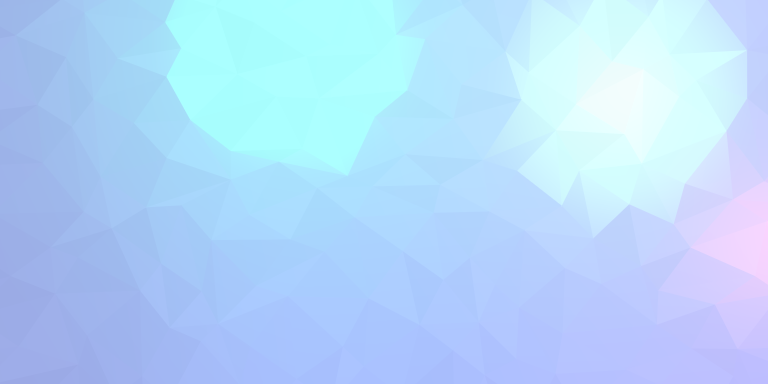
Reproduce this background procedurally as a WebGL 1 fragment shader.

```glsl
precision highp float;

uniform vec2 u_resolution;

const float DENSITY = 8.0;
const mat2 TILT = mat2(0.8, 0.6, -0.6, 0.8);

vec2 hash2(vec2 cell) {
  vec2 s = vec2(dot(cell, vec2(127.1, 311.7)), dot(cell, vec2(269.5, 183.3)));
  return fract(sin(s) * 43758.55);
}

// Jittered lattice point
vec2 vertex(vec2 cell) {
  return cell + 0.62 * (hash2(cell) - 0.5);
}

// Smooth light field that the facets sample
vec3 lightField(vec2 p) {
  vec3 color = mix(vec3(0.61, 0.66, 0.90), vec3(0.66, 0.73, 1.0), smoothstep(0.0, 0.85, p.x));
  color = mix(color, vec3(0.73, 0.73, 1.0), smoothstep(1.0, 2.0, p.x));

  // Cyan glow, upper left
  float d = distance(p, vec2(0.76, 0.89));
  float cyan = 0.85 * exp(-2.9 * d * d) + 0.4 * smoothstep(0.37, 0.26, d);
  color = mix(color, vec3(0.66, 1.0, 1.0), min(cyan, 1.0));

  // White glow, upper right, with a brighter core
  d = distance(p, vec2(1.62, 0.75));
  float white = 0.6 * exp(-4.0 * d * d) + 0.5 * smoothstep(0.35, 0.24, d);
  color = mix(color, vec3(0.83, 1.0, 1.0), min(white, 1.0));
  color = mix(color, vec3(0.96, 1.0, 1.0), smoothstep(0.22, 0.0, d));

  // Pink glow on the right edge
  d = distance(p, vec2(2.02, 0.37));
  return mix(color, vec3(1.0, 0.84, 1.0), 0.95 * exp(-25.0 * d * d));
}

// Signed distance to the line a-b, positive on its left
float edgeDistance(vec2 p, vec2 a, vec2 b) {
  vec2 e = normalize(b - a);
  return e.x * (p.y - a.y) - e.y * (p.x - a.x);
}

// Facet colour in rgb, premultiplied by its soft coverage in a
vec4 facet(vec2 p, vec2 a, vec2 b, vec2 c, float pixel) {
  float inside = min(edgeDistance(p, a, b), min(edgeDistance(p, b, c), edgeDistance(p, c, a)));
  float coverage = clamp(0.5 + inside / pixel, 0.0, 1.0);
  if (coverage <= 0.0) return vec4(0.0);
  vec2 center = (a + b + c) / 3.0;
  vec2 samplePoint = mix(center, p, 0.35) * TILT / DENSITY;
  float shade = 0.022 * (hash2(center).x - 0.5);
  return vec4(lightField(samplePoint) + shade, 1.0) * coverage;
}

void main() {
  vec2 canvas = gl_FragCoord.xy / u_resolution * vec2(2.0, 1.0);
  vec2 p = TILT * canvas * DENSITY;
  float pixel = DENSITY / u_resolution.y;
  vec4 sum = vec4(0.0);

  // Split each nearby quad into two triangles along a random diagonal
  for (int j = -1; j <= 1; j++) {
    for (int i = -1; i <= 1; i++) {
      vec2 cell = floor(p) + vec2(float(i), float(j));
      vec2 a = vertex(cell);
      vec2 b = vertex(cell + vec2(1.0, 0.0));
      vec2 c = vertex(cell + vec2(1.0, 1.0));
      vec2 d = vertex(cell + vec2(0.0, 1.0));
      if (hash2(cell + 37.0).x > 0.5) {
        sum += facet(p, a, b, c, pixel) + facet(p, a, c, d, pixel);
      } else {
        sum += facet(p, b, c, d, pixel) + facet(p, b, d, a, pixel);
      }
    }
  }

  vec3 color = sum.a > 0.01 ? sum.rgb / sum.a : lightField(canvas);
  gl_FragColor = vec4(clamp(color, 0.0, 1.0), 1.0);
}
```
